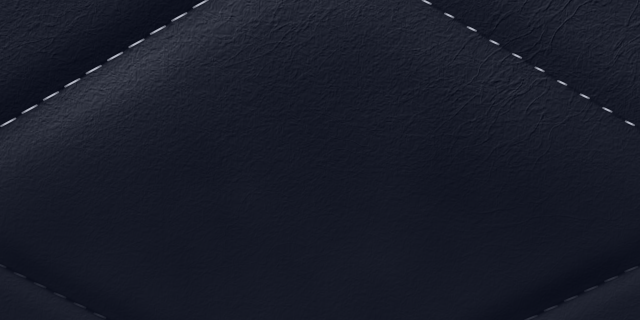
Give the GLSL for this texture, as a Shadertoy shader.

```glsl
// Dark navy quilted leather with a diamond of stitched seams, fine grain and creases.

float hash(vec2 p) {
    return fract(sin(dot(p, vec2(127.1, 311.7))) * 43758.5453);
}

float noise(vec2 p) {
    vec2 i = floor(p), f = fract(p);
    f = f * f * (3.0 - 2.0 * f);
    return mix(mix(hash(i), hash(i + vec2(1, 0)), f.x),
               mix(hash(i + vec2(0, 1)), hash(i + vec2(1, 1)), f.x), f.y);
}

float fbm(vec2 p) {
    float sum = 0.0, amp = 0.5;
    for (int i = 0; i < 4; i++) {
        sum += amp * noise(p);
        p = mat2(1.6, 1.2, -1.2, 1.6) * p + 7.3;
        amp *= 0.5;
    }
    return sum;
}

// Soft elliptical region
float patchMask(vec2 p, vec2 center, vec2 radius) {
    vec2 q = (p - center) / radius;
    return exp(-dot(q, q));
}

// Long thin folds running along a given angle
float crease(vec2 p, float angle, float scale) {
    float c = cos(angle), s = sin(angle);
    vec2 q = mat2(c, -s, s, c) * p;
    q += 0.04 * vec2(noise(p * 11.0), noise(p * 13.0 + 4.0));
    float n = fbm(q * vec2(0.3, 1.0) * scale);
    return 1.0 - smoothstep(0.0, 0.05, abs(n - 0.47));
}

// Leather relief: pebbled grain with short wrinkles, plus local creases
float relief(vec2 p) {
    vec2 q = p + 0.014 * vec2(noise(p * 28.0), noise(p * 28.0 + 9.0));
    float h = 0.6 * noise(q * vec2(95, 115)) + 0.65 * noise(q * 190.0 + 3.0);
    h += 0.4 * (1.0 - abs(2.0 * noise(q * vec2(50, 64)) - 1.0));
    h += 0.3 * crease(p + 2.3, 0.5, 34.0) * smoothstep(0.3, 0.6, noise(p * 6.0));
    float upper = patchMask(p, vec2(0.88, 0.93), vec2(0.26, 0.24));
    float right = patchMask(p, vec2(1.58, 0.66), vec2(0.32, 0.27));
    float corner = patchMask(p, vec2(1.85, 0.96), vec2(0.32, 0.2));
    float low = patchMask(p, vec2(1.65, 0.32), vec2(0.5, 0.14));
    float left = patchMask(p, vec2(0.12, 0.88), vec2(0.28, 0.18));
    float middle = patchMask(p, vec2(1.0, 0.55), vec2(0.35, 0.13));
    h += 0.6 * upper * crease(p, 0.72, 22.0);
    h += 0.75 * (right + corner) * crease(p + 3.1, 0.8, 20.0);
    h += 0.5 * right * crease(p + 5.7, 0.3, 19.0);
    h += 0.55 * low * crease(p + 1.7, 0.08, 19.0);
    h += 0.55 * left * crease(p + 8.2, 0.3, 22.0);
    h += 0.4 * middle * crease(p + 6.4, 0.0, 24.0);
    return h;
}

// Position along the seam and signed distance from it, positive outside the diamond
vec2 seam(vec2 p, vec2 a, vec2 b) {
    vec2 d = normalize(b - a);
    p -= a;
    return vec2(dot(p, d), dot(p, vec2(-d.y, d.x)));
}

// Evenly spaced thread dashes with a slight tilt and tapered ends
float stitches(vec2 s, float spacing, float offset, float halfLength, float tilt) {
    float x = (fract((s.x - offset) / spacing + 0.5) - 0.5) * spacing;
    float y = s.y - tilt * x;
    float d = length(vec2(max(abs(x) - halfLength, 0.0), y)) - 0.0028;
    float px = 1.0 / iResolution.y;
    float taper = 1.0 - 0.45 * smoothstep(0.3, 1.1, abs(x) / halfLength);
    return taper * (1.0 - smoothstep(-0.6 * px, 0.8 * px, d));
}

float bell(float x, float width) {
    return exp(-x * x / (width * width));
}

void mainImage(out vec4 fragColor, in vec2 fragCoord) {
    vec2 p = fragCoord / iResolution.y;
    p.x *= 2.0 * iResolution.y / iResolution.x;

    vec2 tl = seam(p, vec2(0.0, 0.602), vec2(0.646, 1.0));
    vec2 tr = seam(p, vec2(1.323, 1.0), vec2(2.0, 0.596));
    vec2 bl = seam(p, vec2(0.339, 0.0), vec2(0.0, 0.172));
    vec2 br = seam(p, vec2(2.0, 0.172), vec2(1.646, 0.0));

    // Broad light over the padded panel
    float light = 0.08 + 0.026 * smoothstep(0.4, 1.0, p.y);
    light += 0.008 * smoothstep(0.3, 0.0, p.y) + 0.025 * (fbm(p * 5.0) - 0.47);
    float ridge = bell(tl.y + 0.06, 0.07) * (0.65 + 0.35 * bell(tl.x - 0.42, 0.3));
    light += step(tl.y, 0.0) * (0.08 * ridge + 0.025 * bell(tl.y + 0.13, 0.15));
    light += 0.024 * bell(tr.y + 0.06, 0.13);

    // Neighbouring panels dip into shadow beside each seam
    float edge = 0.004;
    light = mix(light, 0.054 + 0.06 * smoothstep(0.03, 0.2, tl.y), smoothstep(-edge, edge, tl.y));
    light = mix(light, 0.085 + 0.036 * smoothstep(0.02, 0.2, tr.y), smoothstep(-edge, edge, tr.y));
    light -= 0.034 * bell(br.y + 0.035, 0.055) + 0.02 * bell(bl.y + 0.03, 0.05);
    light = mix(light, 0.09 + 0.035 * bell(br.y - 0.03, 0.04), smoothstep(-edge, edge, br.y));
    light = mix(light, 0.09 + 0.02 * bell(bl.y - 0.03, 0.04), smoothstep(-edge, edge, bl.y));

    // Surface relief lit from the upper left
    float slope = relief(p) - relief(p + vec2(-0.0025, 0.004));
    float gain = 0.35 + 0.65 * smoothstep(0.2, 0.8, p.y);
    light += slope * gain * (0.03 + 0.6 * max(light - 0.06, 0.0));

    // Grooves and thread
    light *= 1.0 - 0.4 * bell(tl.y, 0.007) - 0.3 * bell(tr.y, 0.006);
    light *= 1.0 - 0.4 * bell(bl.y, 0.007) - 0.4 * bell(br.y, 0.007);
    light = mix(light, 0.72, stitches(tl, 0.0785, 0.03, 0.025, -0.06));
    light = mix(light, 0.72, stitches(tr, 0.0822, 0.012, 0.014, 0.1));
    light = mix(light, 0.2, 0.7 * stitches(bl, 0.07, 0.03, 0.018, 0.08));
    light = mix(light, 0.22, 0.75 * stitches(br, 0.07, 0.03, 0.02, -0.08));

    fragColor = vec4(clamp(light + vec3(0.0, 0.013, 0.062), 0.0, 1.0), 1.0);
}
```
